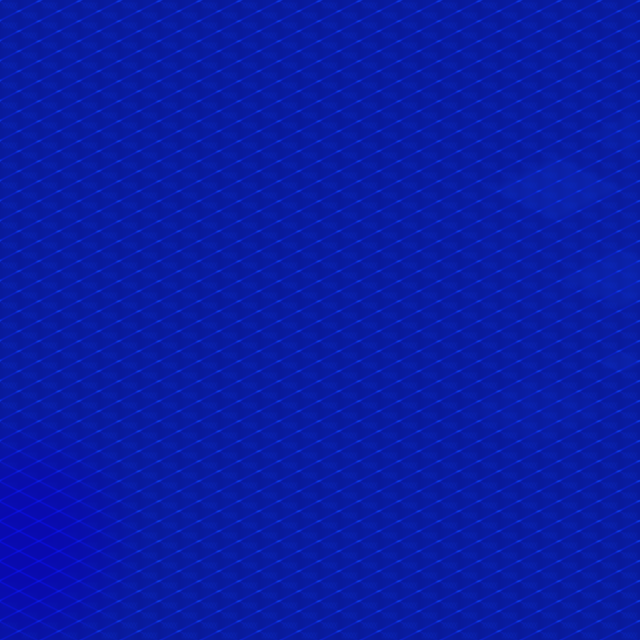
Give the GLSL for this pattern, as a Shadertoy shader.

```glsl
float hash(vec2 p) {
    return fract(sin(dot(p, vec2(127.1, 311.7))) * 43758.5453);
}

// Soft stroke of a given half width, in canvas units
float stroke(float d, float halfWidth, float pixel) {
    return 1.0 - smoothstep(0.0, halfWidth + pixel, abs(d));
}

// Fuzzy cluster of fine checkered dots
float cluster(vec2 p) {
    float checker = cos(p.x * 1400.0) * cos(p.y * 750.0);
    float extent = smoothstep(0.0145, 0.0095, abs(p.x)) * smoothstep(0.0062, 0.0028, abs(p.y));
    return extent * (0.5 + 0.5 * checker);
}

// Soft diamond with the same slope as the lattice
float diamond(vec2 p, float size) {
    float d = abs(p.x) + 2.0 * abs(p.y);
    return 1.0 - smoothstep(size * 0.65, size, d);
}

void mainImage(out vec4 fragColor, in vec2 fragCoord) {
    float pixel = 1.0 / min(iResolution.x, iResolution.y);
    vec2 uv = fragCoord / iResolution.xy;

    // Diagonal lattice: 16 diamonds across, 32 down
    vec2 grid = uv * vec2(16.0, 32.0) + vec2(0.027, 0.054);
    vec2 diag = vec2(grid.x - grid.y, grid.x + grid.y);
    vec2 offset = diag - round(diag);
    vec2 lineDist = offset / 35.8;

    // Violet glow in the lower left corner
    vec2 glowPos = (uv - vec2(0.03, 0.15)) / vec2(0.23, 0.24);
    float glow = 1.0 - smoothstep(0.15, 1.0, length(glowPos));

    // Base, with faint upright bands and slight differences between diamonds
    vec3 color = mix(vec3(0.036, 0.105, 0.615), vec3(0.036, 0.04, 0.685), glow);
    color += vec3(0.0, 0.005, 0.01) * cos(12.566 * (grid.x + 0.24)) * (1.0 - glow);
    color += vec3(0.0, 0.004, 0.008) * (hash(floor(diag)) - 0.5);

    // Pale diamonds near the right edge: centre, size, strength
    vec4 patches[5] = vec4[5](
        vec4(0.87, 0.705, 0.12, 0.8), vec4(0.97, 0.565, 0.11, 0.7),
        vec4(0.97, 0.434, 0.04, 0.6), vec4(0.84, 0.36, 0.13, 0.25),
        vec4(0.98, 0.79, 0.07, 0.4));
    float haze = 0.2 * smoothstep(0.5, 0.0, length((uv - vec2(0.95, 0.62)) * vec2(1.0, 1.4)));
    for (int i = 0; i < 5; i++) {
        haze += patches[i].w * diamond(uv - patches[i].xy, patches[i].z);
    }
    color += vec3(0.01, 0.03, 0.05) * haze;

    // Dot cluster on the middle of every falling edge
    vec2 shifted = grid - vec2(-0.23, 0.285);
    vec2 node = round(vec2(shifted.x - shifted.y, shifted.x + shifted.y));
    vec2 local = shifted - 0.5 * vec2(node.x + node.y, node.y - node.x);
    float mark = cluster(local / vec2(16.0, 32.0));
    color = mix(color, vec3(0.04, 0.17, 0.78), mark * mix(0.45, 0.08, glow));

    // Lines fade between crossings; both directions are even in the glow
    vec3 lineColor = mix(vec3(0.04, 0.13, 0.84), vec3(0.04, 0.05, 0.9), glow);
    vec2 nearNode = 1.0 - smoothstep(0.0, 0.45, abs(offset.yx));
    float rising = stroke(lineDist.x, 0.001, pixel) * mix(0.55, 0.85, nearNode.x);
    float falling = stroke(lineDist.y, 0.0008, pixel) * mix(0.12, 0.4, nearNode.y);
    color = mix(color, lineColor, rising);
    color = mix(color, lineColor, mix(falling, stroke(lineDist.y, 0.001, pixel) * 0.7, glow));

    // Bright streak along the rising line at each crossing
    float streak = stroke(lineDist.x, 0.001, pixel) * stroke(lineDist.y, 0.0035, pixel);
    color = mix(color, vec3(0.05, 0.27, 0.9), streak * mix(0.8, 0.15, glow));

    fragColor = vec4(color, 1.0);
}
```
